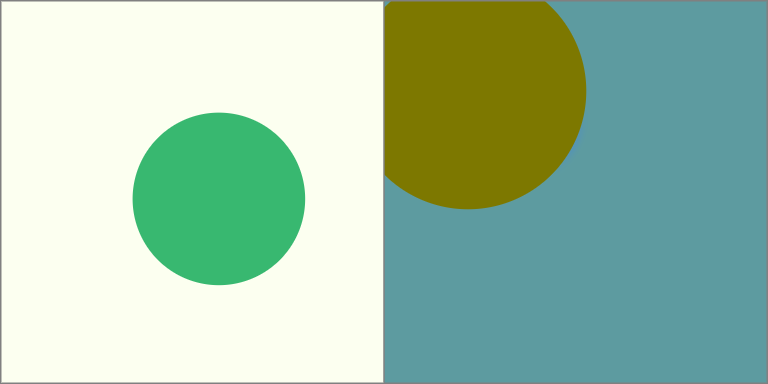
Reproduce this background procedurally as a Shadertoy shader.

```glsl
// Two framed flat panels: a green disc on cream, and a cropped olive disc on teal.

// Lengths are in canvas heights, origin at the lower left.
const vec3 CREAM = vec3(0.99, 1.0, 0.94);
const vec3 TEAL  = vec3(0.365, 0.608, 0.627);
const vec3 GREEN = vec3(0.22, 0.72, 0.44);
const vec3 OLIVE = vec3(0.49, 0.47, 0.0);
const vec3 BLUE  = vec3(0.32, 0.57, 0.74);
const vec3 GRAY  = vec3(0.5);

const vec2  GREEN_CENTER = vec2(0.570, 0.482);
const float GREEN_RADIUS = 0.2247;
const vec2  OLIVE_CENTER = vec2(1.2188, 0.763);
const float OLIVE_RADIUS = 0.308;

const float DIVIDER_X  = 1.0;
const float LINE_WIDTH = 0.0039;

const float FRINGE_ANGLE  = -0.46; // direction of the blue fringe, radians
const float FRINGE_SPREAD = 0.19;  // angular half width
const float FRINGE_DEPTH  = 0.013; // falloff away from the rim

// Antialiased coverage of the region where the signed distance is negative.
float coverage(float dist, float pixel) {
    return clamp(0.5 - dist / pixel, 0.0, 1.0);
}

float circle(vec2 p, vec2 center, float radius) {
    return length(p - center) - radius;
}

// Soft blue crescent hugging the lower right rim of the olive disc.
float fringe(vec2 p, float rimDist) {
    vec2 d = p - OLIVE_CENTER;
    float turn = (atan(d.y, d.x) - FRINGE_ANGLE) / FRINGE_SPREAD;
    float depth = max(rimDist, 0.0) / FRINGE_DEPTH;
    return exp(-turn * turn - depth * depth);
}

void mainImage(out vec4 fragColor, in vec2 fragCoord) {
    vec2 p = fragCoord / iResolution.y;
    vec2 size = iResolution.xy / iResolution.y;
    float pixel = 1.0 / iResolution.y;

    // Left panel
    float greenDist = circle(p, GREEN_CENTER, GREEN_RADIUS);
    vec3 left = mix(CREAM, GREEN, coverage(greenDist, pixel));

    // Right panel
    float oliveDist = circle(p, OLIVE_CENTER, OLIVE_RADIUS);
    vec3 right = mix(TEAL, BLUE, 0.7 * fringe(p, oliveDist));
    right = mix(right, OLIVE, coverage(oliveDist, pixel));

    vec3 color = mix(left, right, coverage(DIVIDER_X - p.x, pixel));

    // Outer frame and divider
    vec2 inset = min(p, size - p);
    float frame = min(inset.x, inset.y) - LINE_WIDTH;
    float divider = abs(p.x - DIVIDER_X) - 0.5 * LINE_WIDTH;
    color = mix(color, GRAY, coverage(min(frame, divider), pixel));

    fragColor = vec4(color, 1.0);
}
```
